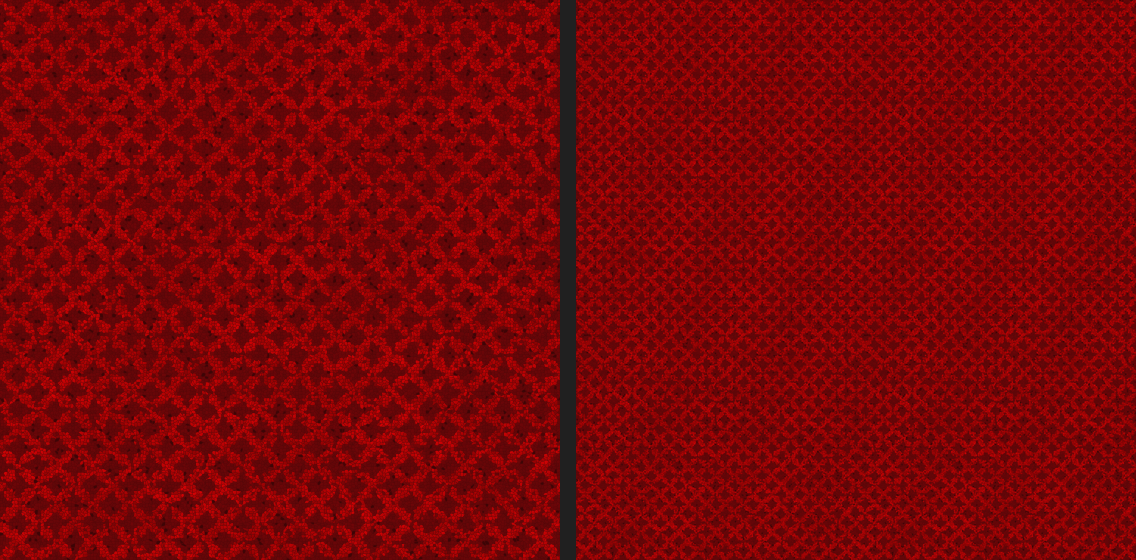
Left: one tile. Right: repeated 2 by 2.
Reproduce this pattern procedurally as a WebGL 2 fragment shader.

```glsl
#version 300 es
precision highp float;
// Red tufted carpet: a lattice of diagonal petals in bright pile on a dark ground.

#define REPEATS 15.0        // motifs across and down
#define TUFTS 180           // yarn tufts across and down
#define PETAL_RADIUS 0.5    // radius of the overlapping circles, in motifs
#define EDGE_RAGGED 0.055   // random spread of the petal outline
#define WOBBLE 0.022        // slow drift of the lattice, in motifs
#define PATCH_WEAR 0.06     // broad brightness variation
#define SPECK_SHARE 0.06    // share of ground tufts that are dark holes
#define SAMPLES 2           // antialiasing grid per side

uniform vec2 u_resolution;
out vec4 outColor;

const float TAU = 6.2831853;
const vec3 GROUND_DARK = vec3(0.345, 0.028, 0.032);
const vec3 GROUND_LIGHT = vec3(0.435, 0.020, 0.030);
const vec3 PILE_DARK = vec3(0.50, 0.010, 0.012);
const vec3 PILE_LIGHT = vec3(0.84, 0.008, 0.016);
const vec3 HOLE = vec3(0.20, 0.018, 0.022);

// Integer hash giving three values in 0..1
vec3 hash3(ivec2 cell) {
    uvec3 v = uvec3(uint(cell.x), uint(cell.y), 17u) * 1664525u + 1013904223u;
    v.x += v.y * v.z; v.y += v.z * v.x; v.z += v.x * v.y;
    v ^= v >> 16u;
    v.x += v.y * v.z; v.y += v.z * v.x; v.z += v.x * v.y;
    return vec3(v >> 8u) / 16777216.0;
}

// Layered sines that wrap over the canvas
vec2 drift(vec2 uv) {
    vec2 a = TAU * uv;
    return 0.6 * sin(a.yx * vec2(7.0, 8.0) + a * vec2(3.0, 5.0) + vec2(0.4, 2.1))
         + 0.4 * sin(a.yx * vec2(19.0, 17.0) - a * vec2(11.0, 13.0) + vec2(1.7, 0.3));
}

// Depth inside a petal, the overlap of two neighbouring circles
float petalDepth(vec2 uv) {
    vec2 p = uv * REPEATS + WOBBLE * drift(uv);
    vec2 g = abs(fract(vec2(p.x + p.y, p.x - p.y)) - 0.5);
    vec2 toSecond = vec2(1.0 - max(g.x, g.y), min(g.x, g.y));
    return PETAL_RADIUS - length(toSecond) * 0.70711;
}

vec3 carpet(vec2 uv) {
    // Nearest two of the randomly turned, elongated tufts
    vec2 p = uv * float(TUFTS);
    ivec2 base = ivec2(floor(p));
    float nearest = 9.0, second = 9.0;
    vec2 tuftCentre = p, across = vec2(0.0);
    vec3 tuft = vec3(0.0);
    for (int j = -1; j <= 1; j++) {
        for (int i = -1; i <= 1; i++) {
            ivec2 cell = base + ivec2(i, j);
            vec3 h = hash3((cell + TUFTS) % TUFTS);
            vec2 centre = vec2(cell) + 0.1 + 0.8 * h.xy;
            float angle = TAU * h.z;
            vec2 axis = vec2(cos(angle), sin(angle));
            vec2 d = p - centre;
            vec2 local = vec2(dot(d, axis) * 0.8, dot(d, vec2(-axis.y, axis.x)) * 1.25);
            float dist = length(local);
            if (dist < nearest) {
                second = nearest;
                nearest = dist;
                tuftCentre = centre;
                across = d;
                tuft = hash3((cell + TUFTS) % TUFTS + 512);
            } else {
                second = min(second, dist);
            }
        }
    }
    float body = smoothstep(0.0, 0.32, second - nearest);
    float relief = clamp(0.5 + 0.45 * dot(across, vec2(-0.6, 0.8)), 0.0, 1.0);

    // Each tuft takes its yarn from its own centre, so outlines stay ragged
    vec2 tuftUv = tuftCentre / float(TUFTS);
    float depth = petalDepth(tuftUv) + (tuft.x - 0.5) * EDGE_RAGGED;
    float pile = smoothstep(-0.006, 0.010, depth);

    // Flat ground with scattered holes
    vec3 ground = mix(GROUND_DARK, GROUND_LIGHT, 0.55 * tuft.y + 0.45 * relief);
    ground *= mix(0.90, 1.03, body);
    ground = mix(ground, HOLE, 0.8 * step(tuft.z, SPECK_SHARE) * body);

    // Raised pile with shaded gaps
    vec3 yarn = mix(PILE_DARK, PILE_LIGHT, 0.6 * tuft.y + 0.4 * relief);
    yarn = mix(GROUND_DARK, yarn, mix(0.30, 1.0, body));
    yarn = mix(yarn, GROUND_DARK, 0.75 * step(tuft.z, 0.09));

    vec2 a = TAU * uv;
    float wear = sin(a.x * 2.0 + a.y * 3.0 + 1.0) * sin(a.y * 4.0 - a.x + 0.5);
    return mix(ground, yarn, pile) * (1.0 + PATCH_WEAR * wear * pile);
}

void main() {
    vec3 sum = vec3(0.0);
    for (int j = 0; j < SAMPLES; j++) {
        for (int i = 0; i < SAMPLES; i++) {
            vec2 offset = (vec2(i, j) + 0.5) / float(SAMPLES) - 0.5;
            sum += carpet((gl_FragCoord.xy + offset) / u_resolution);
        }
    }
    outColor = vec4(sum / float(SAMPLES * SAMPLES), 1.0);
}
```
